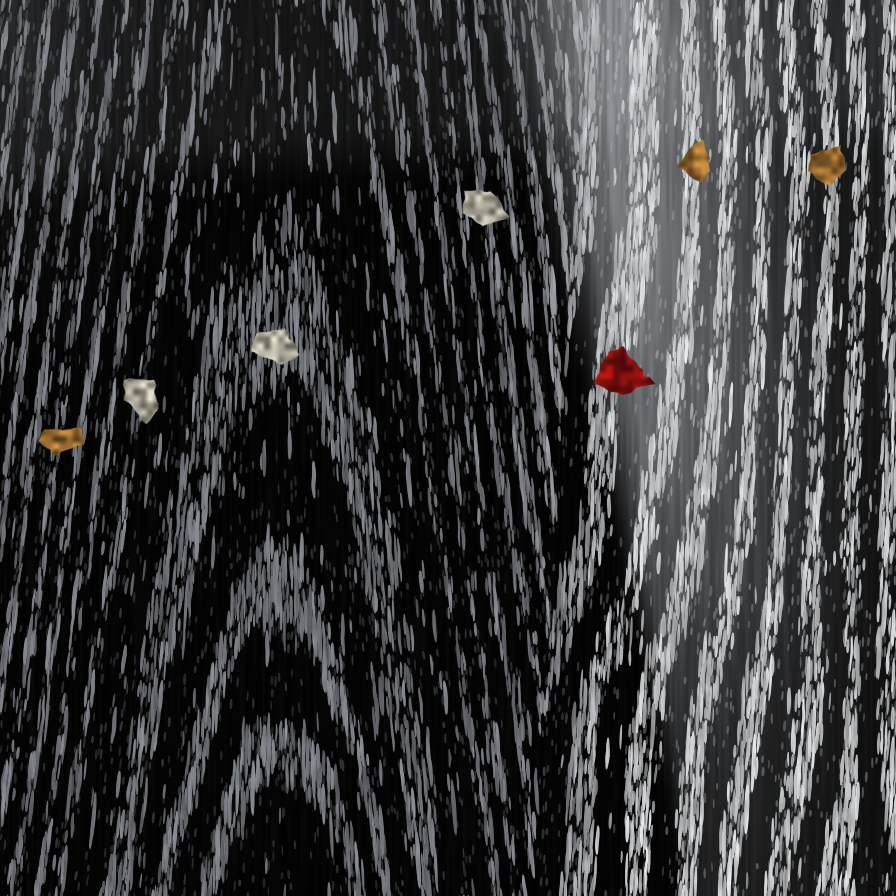
This texture is drawn by a Shadertoy shader. Its source:

```glsl
// Black-stained oak with white-filled pores, a soft window sheen and a few foil flakes.

float hash(vec2 p) {
    vec3 q = fract(p.xyx * vec3(0.1031, 0.1030, 0.0973));
    q += dot(q, q.yzx + 33.33);
    return fract((q.x + q.y) * q.z);
}

float noise(vec2 p) {
    vec2 i = floor(p), f = fract(p);
    f = f * f * (3.0 - 2.0 * f);
    return mix(mix(hash(i), hash(i + vec2(1, 0)), f.x),
               mix(hash(i + vec2(0, 1)), hash(i + vec2(1, 1)), f.x), f.y);
}

// 0 on the arched left part of the board, 1 on the broad bands at the right
float rightSide(vec2 p) {
    return step(0.595 + 0.06 * p.y, p.x);
}

// Nested arches that straighten into fine lines on both flanks
float archDensity(vec2 p) {
    float dx = p.x - 0.31;
    float f = p.y + 8.0 * (sqrt(dx * dx + 0.0225) - 0.15);
    f += 0.07 * (noise(p * vec2(22, 4)) - 0.5);
    float ring = f / 0.18 + 0.5;
    float line = 1.0 - smoothstep(0.14, 0.27, abs(fract(ring) - 0.5));
    line *= 0.6 + 0.4 * hash(vec2(floor(ring), 5.0));
    line *= smoothstep(0.09, 0.13, f);
    float gap = smoothstep(0.42, 0.46, f) * (1.0 - smoothstep(0.98, 1.08, f));
    float crown = smoothstep(0.54, 0.6, f) * (1.0 - smoothstep(0.7, 0.82, f));
    return max(line * (1.0 - 0.85 * gap), 0.62 * crown);
}

// Wide leaning bands
float bandDensity(vec2 p) {
    float lean = 0.14 * smoothstep(-0.1, 0.8, p.y) * (1.0 - smoothstep(0.72, 1.05, p.x));
    float ring = (p.x - lean) / 0.062 + 0.5 * noise(p * vec2(12, 5)) + 0.1;
    float band = 1.0 - smoothstep(0.17, 0.3, abs(fract(ring) - 0.5));
    return 0.85 * band;
}

float poreDensity(vec2 p) {
    float d = mix(archDensity(p), bandDensity(p), rightSide(p));
    return d * (0.65 + 0.5 * noise(p * vec2(40, 11)));
}

// One layer of slender vertical pores; base is the chance of a stray one
float pores(vec2 p, vec2 cell, float seed, float base, float soft) {
    float mask = 0.0;
    float column = floor(p.x / cell.x);
    for (int i = -1; i <= 1; i++) {
        float c = column + float(i);
        float shift = hash(vec2(c, seed));
        float row = floor(p.y / cell.y + shift);
        vec2 id = vec2(c, row) + seed * 17.0;
        float size = hash(id + 37.0);
        vec2 centre = vec2(c + 0.2 + 0.6 * hash(id), row + 0.5 - shift) * cell;
        float keep = step(hash(id + 71.0), max(base, poreDensity(centre)));
        float lean = mix(clamp(0.6 * (0.31 - centre.x), -0.07, 0.09), 0.05, rightSide(centre));
        vec2 d = p - centre;
        float t = abs(d.y) / (cell.y * (0.27 + 0.22 * size));
        float wobble = 0.0016 * (noise(vec2(c * 3.7, p.y * 70.0)) - 0.5);
        float width = cell.x * (0.25 + 0.22 * hash(id + 113.0)) * sqrt(max(0.0, 1.0 - t * t));
        float body = 1.0 - smoothstep(-soft, soft, abs(d.x - lean * d.y + wobble) - width);
        body *= 1.0 - smoothstep(0.85, 1.0, t);
        mask = max(mask, keep * body * (0.65 + 0.35 * hash(id + 157.0)));
    }
    return mask;
}

// Signed distance to an irregular five-sided chip
float chip(vec2 d, float radius, float seed) {
    float dist = -1.0;
    for (int k = 0; k < 5; k++) {
        float a = 1.2566 * (float(k) + 0.6 * hash(vec2(k, seed)));
        float reach = radius * (0.55 + 0.6 * hash(vec2(seed, k + 9)));
        dist = max(dist, dot(d, vec2(cos(a), sin(a))) - reach);
    }
    return dist;
}

void mainImage(out vec4 fragColor, in vec2 fragCoord) {
    vec2 p = fragCoord / iResolution.xy;
    float px = 1.0 / iResolution.y;
    float soft = max(0.0007, 0.6 * px);

    // Dark stain, haze along the top and the bright sheen
    float edge = 0.77 - 0.16 * p.y;
    float blur = mix(0.012, 0.09, p.y * p.y);
    float sheen = smoothstep(edge - blur, edge + blur, p.x);
    sheen *= mix(0.1, 0.46, smoothstep(0.0, 0.75, p.y));
    sheen *= 1.0 - 0.82 * smoothstep(0.04, 0.3, p.x - edge);
    float haze = 0.07 * smoothstep(0.79, 0.87, p.y - 0.06 * p.x + 0.03);
    haze += 0.05 * (1.0 - smoothstep(0.0, 0.25, p.x)) * smoothstep(0.5, 1.0, p.y);
    float fibre = noise(p * vec2(330, 14));
    float base = 0.008 + (haze + sheen) * (0.88 + 0.24 * fibre) + 0.025 * fibre * fibre;
    vec3 color = base * vec3(0.98, 1.0, 1.03);

    // White filler in the pores, brighter under the sheen
    float fill = pores(p, vec2(0.0062, 0.075), 1.0, 0.01, soft);
    fill = max(fill, pores(p, vec2(0.0052, 0.046), 2.0, 0.02, soft));
    fill = max(fill, 0.9 * pores(p, vec2(0.0042, 0.027), 3.0, 0.03, soft));
    fill = max(fill, 0.35 * pores(p, vec2(0.0036, 0.014), 4.0, 0.15, soft));
    float lit = smoothstep(0.56, 0.72, p.x);
    vec3 filler = mix(vec3(0.53, 0.54, 0.57), vec3(0.86, 0.87, 0.88), lit);
    color = mix(color, filler * (0.85 + 0.25 * noise(p * vec2(260, 60))), fill);

    // Scattered flakes of gold, red and silver foil
    for (int i = 0; i < 7; i++) {
        float n = float(i);
        float x = fract(0.07 + 0.618 * n);
        vec2 d = p - vec2(x, 0.45 + 0.15 * x + 0.3 * hash(vec2(n, 8.0)));
        vec3 foil = i == 1 ? vec3(0.6, 0.07, 0.06)
                  : i % 3 == 0 ? vec3(0.66, 0.46, 0.2) : vec3(0.72, 0.7, 0.64);
        float facet = noise(d * 130.0 + n * 7.0);
        float dist = chip(d, 0.018 + 0.008 * hash(vec2(n, 3.0)), n) + 0.004 * (facet - 0.5);
        foil *= 0.5 + 0.8 * facet;
        color = mix(color, foil, 1.0 - smoothstep(-px, px, dist));
    }
    fragColor = vec4(color, 1.0);
}
```
